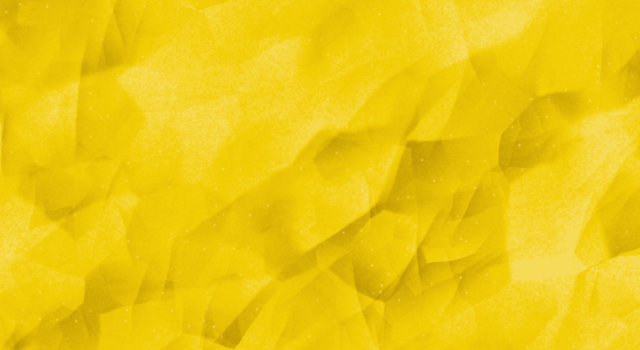
A Shadertoy shader for this texture:

```glsl
// Crumpled yellow paper under slanting light.
// Crisp Voronoi facets give the tilted planes, scattered creases add
// sharp folds, and a fine grain with pale specks gives the paper surface.

const vec3 DEEP  = vec3(0.74, 0.59, 0.02);
const vec3 SHADE = vec3(0.90, 0.75, 0.02);
const vec3 BASE  = vec3(0.945, 0.805, 0.025);
const vec3 LIGHT = vec3(0.96, 0.83, 0.17);
const vec3 PALE  = vec3(0.965, 0.86, 0.35);

vec2 hash2(vec2 p) {
    vec3 q = fract(p.xyx * vec3(0.1031, 0.1030, 0.0973));
    q += dot(q, q.yzx + 33.33);
    return fract((q.xx + q.yz) * q.zy);
}

// Smooth value noise, two independent channels in 0..1
vec2 noise2(vec2 p) {
    vec2 i = floor(p), f = fract(p);
    f = f * f * (3.0 - 2.0 * f);
    return mix(mix(hash2(i), hash2(i + vec2(1, 0)), f.x),
               mix(hash2(i + vec2(0, 1)), hash2(i + vec2(1, 1)), f.x), f.y);
}

vec2 rotate(vec2 p, float angle) {
    float c = cos(angle), s = sin(angle);
    return vec2(c * p.x - s * p.y, s * p.x + c * p.y);
}

// Tilted planes; sharpness sets how crisp the folds between them are
float facets(vec2 p, float sharpness, float seed) {
    vec2 cell = floor(p);
    float nearest = 9.0, total = 0.0, weights = 0.0;
    for (int i = 0; i < 9; i++) {
        vec2 id = cell + vec2(i % 3 - 1, i / 3 - 1);
        vec2 q = p - id - hash2(id + seed);
        nearest = min(nearest, dot(q, q));
    }
    for (int i = 0; i < 9; i++) {
        vec2 id = cell + vec2(i % 3 - 1, i / 3 - 1);
        vec2 q = p - id - hash2(id + seed);
        vec2 tilt = hash2(id + seed + 57.0) * 2.0 - 1.0;
        float level = hash2(id + seed + 113.0).x * 2.0 - 1.0;
        float w = exp(-sharpness * (dot(q, q) - nearest));
        total += w * (level + 2.6 * dot(q, tilt));
        weights += w;
    }
    return total / weights;
}

// Folds: lit on one side, shaded on the other, fading outward
float creases(vec2 p, float blur, float seed) {
    vec2 cell = floor(p);
    float sum = 0.0;
    for (int i = 0; i < 9; i++) {
        vec2 id = cell + vec2(i % 3 - 1, i / 3 - 1);
        vec2 rnd = hash2(id + seed + 31.0);
        vec2 q = rotate(p - id - hash2(id + seed), -0.45 - 2.6 * (rnd.x - 0.45));
        float d = q.y + 0.4 * (rnd.y - 0.5) * q.x * q.x;
        float span = 1.0 - smoothstep(0.15, 0.55 + 0.35 * rnd.y, abs(q.x));
        float fade = exp(-abs(d) / (d > 0.0 ? 0.18 : 0.10));
        float side = d / sqrt(d * d + blur * blur);
        sum += side * fade * span * (rnd.x * 1.6 - 0.3);
    }
    return sum;
}

float specks(vec2 p) {
    vec2 id = floor(p), rnd = hash2(id + 7.0);
    vec2 q = fract(p) - 0.25 - 0.5 * hash2(id);
    return step(0.86, rnd.x) * rnd.y * exp(-dot(q, q) / 0.018);
}

float ramp(float a, float b, float x) {
    return clamp((x - a) / (b - a), 0.0, 1.0);
}

vec3 paperColour(float tone) {
    vec3 c = mix(DEEP, SHADE, ramp(-2.9, -0.85, tone));
    c = mix(c, BASE, ramp(-0.85, 0.25, tone));
    c = mix(c, LIGHT, ramp(0.4, 1.3, tone));
    return mix(c, PALE, ramp(1.4, 2.5, tone));
}

void mainImage(out vec4 fragColor, in vec2 fragCoord) {
    vec2 uv = fragCoord / iResolution.xy;
    vec2 p = fragCoord / iResolution.y;

    // Bend the folds slightly so that no edge is perfectly straight
    vec2 bent = p + 0.04 * (noise2(p * 4.0) - 0.5)
                  + 0.012 * (noise2(p * 17.0 + 5.0) - 0.5);
    vec2 slanted = rotate(bent, -0.6) * vec2(0.8, 1.25);
    vec2 vary = noise2(p * 3.0 + 20.0);
    float sharpness = mix(14.0, 170.0, vary.x * vary.x);
    vec2 fromTop = (uv - vec2(0.4, 0.95)) * vec2(2.0, 2.6);
    float calm = exp(-dot(fromTop, fromTop));
    float rough = (0.6 + 0.8 * vary.y) * (1.0 - 0.45 * calm);

    // Planes from large to small, then the folds
    float tone = 0.62 * facets(slanted * 2.8, sharpness, 3.0) * (1.0 - 0.3 * calm);
    tone += 0.48 * rough * facets(slanted * 5.0 + 9.0, sharpness, 41.0);
    tone += 0.18 * rough * facets(bent * 10.0, sharpness, 77.0);
    tone += 0.95 * rough * creases(bent * 2.7, 0.010, 12.0);
    tone += 0.62 * rough * creases(bent * 5.0 + 4.0, 0.014, 90.0);
    tone += 0.26 * rough * creases(bent * 10.0 + 2.0, 0.03, 151.0);
    tone += 0.5 * (noise2(p * 1.7 + 8.0).x - 0.5) - 0.35 * calm;
    tone = tone * 1.45 + 0.42;

    // Grain shows most where the light grazes the sheet
    float grain = noise2(p * 210.0).x + 0.6 * noise2(p * 110.0).y - 0.8;
    tone += grain * mix(0.35, 1.15, smoothstep(-0.2, 1.5, tone));

    vec3 colour = mix(paperColour(tone), PALE, 0.9 * specks(p * 40.0));
    fragColor = vec4(colour, 1.0);
}
```
